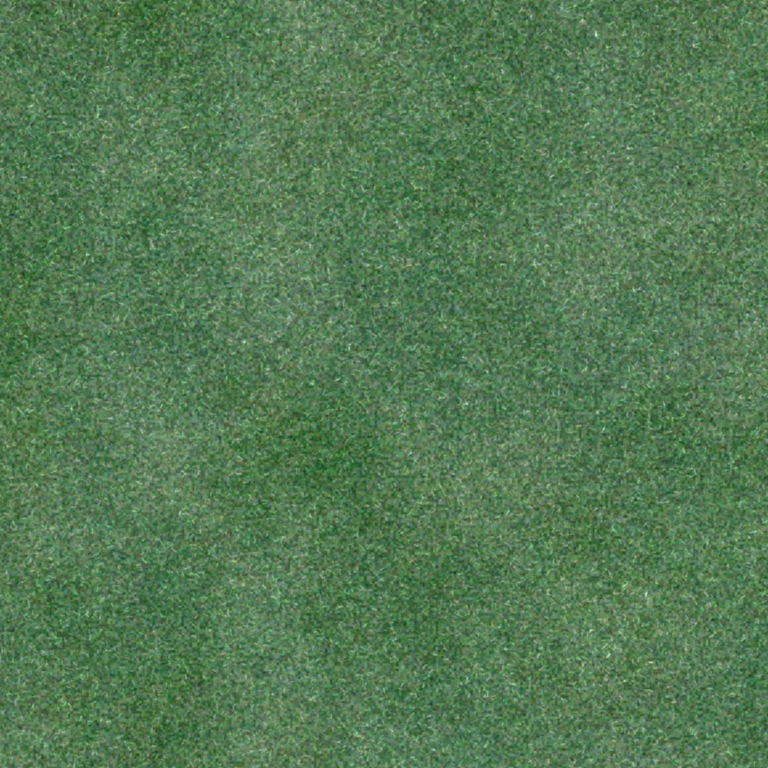
Give the GLSL for this texture, as a three.js fragment shader.

```glsl
// Dense green felt: short fibres pointing every way over a fine grain.
// Cellular layers of tiny line segments give the pile, smooth noise gives the
// grain and tint, and stacked octaves give the faint worn clouds.

#define BASE_COLOR vec3(0.326, 0.478, 0.322)
#define FIBRE_CELLS 150.0   // fibre cells across the canvas
#define FIBRE_WIDTH 0.36    // soft half width, in cells
#define FIBRE_REACH 0.48    // longest half length, in cells
#define FIBRE_TONE 0.105
#define GRAIN_CELLS 290.0
#define GRAIN_TONE 0.20
#define CLOUD_CELLS 5.0
#define CLOUD_TONE 0.075
#define TINT_AMOUNT 0.085

varying vec2 vUv;

// Three independent random values per lattice point
vec3 hash3(vec2 p) {
  vec3 q = fract(p.xyx * vec3(0.1031, 0.1030, 0.0973));
  q += dot(q, q.yxz + 33.33);
  return fract((q.xxy + q.yzz) * q.zyx);
}

// Smooth noise with three channels, centred on zero
vec3 noise3(vec2 p) {
  vec2 cell = floor(p);
  vec2 f = fract(p);
  f = f * f * (3.0 - 2.0 * f);
  vec3 low = mix(hash3(cell), hash3(cell + vec2(1.0, 0.0)), f.x);
  vec3 high = mix(hash3(cell + vec2(0.0, 1.0)), hash3(cell + 1.0), f.x);
  return mix(low, high, f.y) - 0.5;
}

// Broad patches: turned octaves with a slow falloff
vec3 clouds(vec2 p) {
  vec3 sum = vec3(0.0);
  float weight = 1.0;
  for (int i = 0; i < 5; i++) {
    sum += weight * noise3(p);
    p = mat2(1.68, 1.26, -1.26, 1.68) * p + 17.3;
    weight *= 0.7;
  }
  return sum;
}

// One segment per cell; x is the summed tone, y the summed bright coverage
vec2 fibres(vec2 p) {
  vec2 cell = floor(p);
  vec2 sum = vec2(0.0);
  for (int y = -1; y <= 1; y++) {
    for (int x = -1; x <= 1; x++) {
      vec2 id = cell + vec2(float(x), float(y));
      vec3 place = hash3(id);
      vec3 look = hash3(id + 211.0);
      float angle = 6.2832 * place.z;
      vec2 along = vec2(cos(angle), sin(angle));
      vec2 offset = p - id - place.xy;
      float reach = FIBRE_REACH * mix(0.3, 1.0, look.y);
      offset -= along * clamp(dot(offset, along), -reach, reach);
      float cover = 1.0 - smoothstep(0.0, FIBRE_WIDTH, length(offset));
      // Many slightly dark fibres, few bright ones, zero on average
      float tone = 2.0 * (look.x * look.x * look.x - 0.25);
      sum += cover * vec2(tone, max(tone, 0.0) * (look.z - 0.5));
    }
  }
  return sum;
}

void main() {
  // Pile: two overlapping fibre layers and the grain beneath
  vec2 pile = fibres(vUv * FIBRE_CELLS + 40.0);
  pile += fibres(vUv.yx * FIBRE_CELLS * 1.13 + 507.0);
  vec3 grain = noise3(vUv * GRAIN_CELLS + 90.0);
  vec3 cloud = clouds(vUv * CLOUD_CELLS + 8.0);

  float tone = FIBRE_TONE * pile.x + GRAIN_TONE * grain.x + CLOUD_TONE * cloud.x;

  // Tint: vivid against greyish green, and yellowish against bluish
  vec3 speckle = noise3(vUv * GRAIN_CELLS * 0.6 + 350.0);
  float vivid = speckle.y + 0.8 * pile.y - 0.25 * cloud.x + 0.15 * cloud.y;
  float warm = speckle.z + 0.6 * grain.z + 0.3 * cloud.z;

  vec3 color = BASE_COLOR + tone * vec3(0.98, 1.0, 0.94);
  color += TINT_AMOUNT * vivid * vec3(-0.8, 0.4, -0.7);
  color += TINT_AMOUNT * warm * vec3(0.6, 0.1, -0.6);
  gl_FragColor = vec4(clamp(color, 0.0, 1.0), 1.0);
}
```
